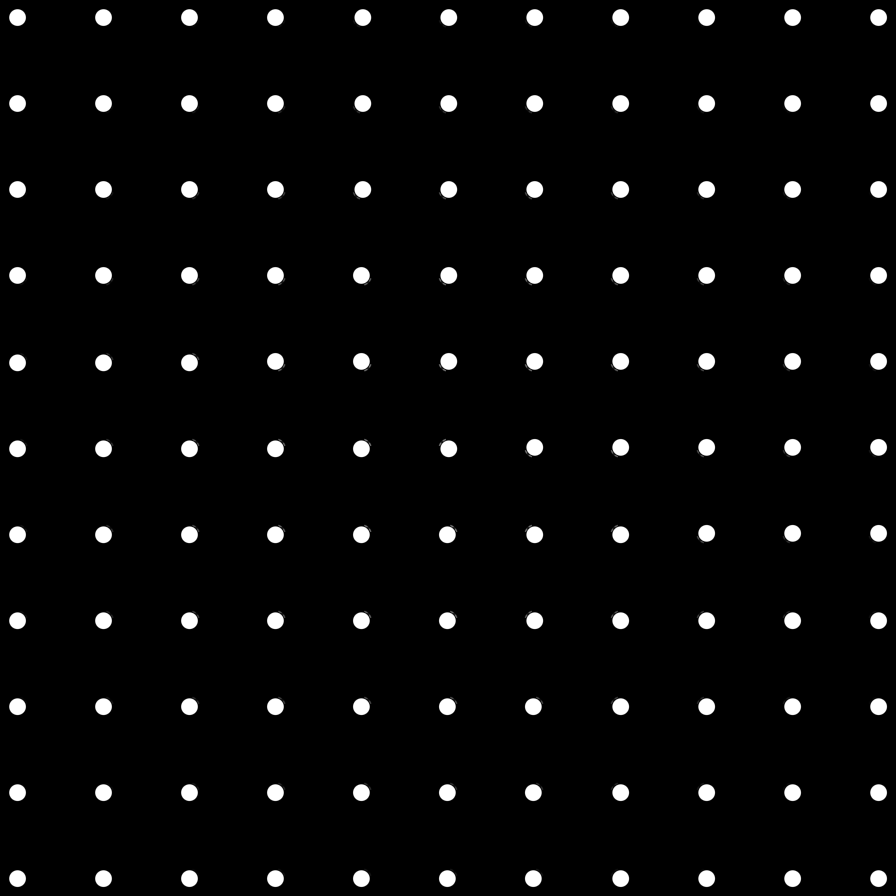
Give the GLSL for this pattern, as a Shadertoy shader.

```glsl
#define DOTS 11.0
#define MARGIN 0.0196
#define PITCH 0.09594
#define SEAM_SHIFT 0.0016
#define SEAM_START 4.0
#define SEAM_SLOPE 0.38
#define DOT_RADIUS 0.0093
#define SPECK_RADIUS 0.0109
#define SPECK_WIDTH 0.0005
#define SPECK_STRENGTH 0.45

// Dots past the slanted seam of their row or column are nudged by one step.
vec2 pastSeam(vec2 index) {
    vec2 threshold = SEAM_START + floor(index.yx * SEAM_SLOPE);
    return step(threshold, index);
}

float diskMask(vec2 offset, float radius, float pixel) {
    return 1.0 - smoothstep(-0.75 * pixel, 0.75 * pixel, length(offset) - radius);
}

// Two faint flecks beside the diagonal that faces the seam.
float speckMask(vec2 offset, vec2 facing, float pixel) {
    float dist = length(offset);
    float ring = 1.0 - smoothstep(0.0, SPECK_WIDTH + pixel, abs(dist - SPECK_RADIUS));
    float along = dot(offset, normalize(facing)) / max(dist, 1e-5);
    float arc = smoothstep(0.85, 0.92, along);
    float gap = smoothstep(0.985, 0.998, along);
    return ring * arc * (1.0 - 0.7 * gap);
}

void mainImage(out vec4 fragColor, in vec2 fragCoord) {
    // Indices run from the upper left corner.
    float pixel = 1.0 / iResolution.y;
    vec2 p = fragCoord * pixel;
    p.y = 1.0 - p.y;

    // Nearest dot and its shifted centre
    vec2 index = clamp(round((p - MARGIN) / PITCH), 0.0, DOTS - 1.0);
    vec2 shifted = pastSeam(index);
    vec2 center = MARGIN + PITCH * index + SEAM_SHIFT * shifted;
    vec2 offset = p - center;

    // White disk, with flecks that fade away from the middle
    float disk = diskMask(offset, DOT_RADIUS, pixel);
    float fade = 1.0 - smoothstep(0.05, 0.65, length(center - 0.5));
    float speck = SPECK_STRENGTH * fade * speckMask(offset, 1.0 - 2.0 * shifted, pixel);

    fragColor = vec4(vec3(max(disk, speck)), 1.0);
}
```
